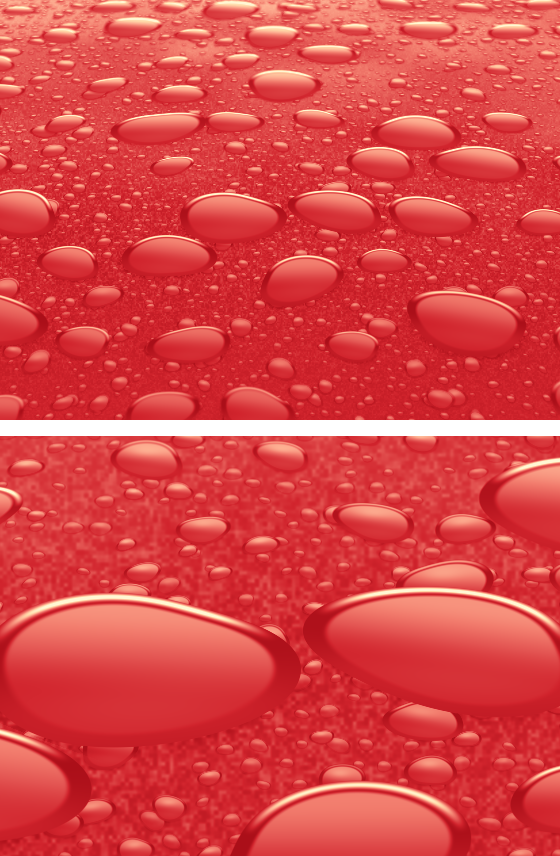
Top: the whole. Bottom: its middle third, enlarged.
A WebGL 2 fragment shader for this texture:

```glsl
#version 300 es
precision highp float;

uniform vec2 u_resolution;
out vec4 fragColor;

#define HORIZON 2.0      // height of the vanishing line
#define DEPTH 3.2        // foreshortening of the plane
#define FOCUS_Y 0.47     // height of the sharpest band
#define BLUR 0.0055      // defocus at the near and far ends
#define WOBBLE 0.085     // irregularity of the outlines
#define JITTER 0.42      // scatter inside a cell
#define GRAIN 1.5        // speckle contrast
#define GLINT 8.0        // strength of the rim light
#define SKY 1.55         // strength of the reflected sky

vec4 hash4(vec2 p) {
    vec4 h = fract(p.xyxy * vec4(0.1031, 0.1030, 0.0973, 0.1099));
    h += dot(h, h.wzxy + 33.33);
    return fract((h.xxyz + h.yzzw) * h.zywx);
}

float noise(vec2 p) {
    vec2 i = floor(p), f = fract(p);
    f = f * f * (3.0 - 2.0 * f);
    return mix(mix(hash4(i).x, hash4(i + vec2(1, 0)).x, f.x),
               mix(hash4(i + vec2(0, 1)).x, hash4(i + vec2(1, 1)).x, f.x), f.y);
}

float gauss(float x) { return exp(-x * x); }

// Tone ramp from deep red through coral to cream
vec3 palette(float t) {
    vec3 ramp[7] = vec3[7](
        vec3(0.62, 0.03, 0.07), vec3(0.82, 0.14, 0.175), vec3(0.89, 0.33, 0.32),
        vec3(0.95, 0.49, 0.43), vec3(0.99, 0.67, 0.56), vec3(1.00, 0.85, 0.66),
        vec3(1.00, 0.97, 0.83));
    vec3 c = ramp[0];
    for (int i = 1; i < 7; i++) c = mix(c, ramp[i], clamp(t - float(i - 1), 0.0, 1.0));
    return c;
}

// Lays one scattered layer of droplets over the given tone.
// The blur is the screen blur expressed in plane units.
float drops(float tone, vec2 q, vec2 blur, float y, float cell, float fill,
            vec2 radii, float tall, float seed) {
    vec2 g = q / cell, u = vec2(0.0, 9.0);
    float rho = 9.0, radius = 1.0, variety = 0.0;

    // Closest droplet among the neighbouring staggered cells
    for (int j = -1; j <= 1; j++)
    for (int i = -1; i <= 1; i++) {
        float row = floor(g.y) + float(j);
        float shift = 0.5 * mod(row, 2.0);
        vec2 id = vec2(floor(g.x - shift) + float(i), row);
        vec4 h = hash4(id + seed);
        vec4 k = hash4(id + seed + 57.0);
        if (k.x > fill) continue;
        vec2 center = id + vec2(0.5 + shift, 0.5) + (h.xy - 0.5) * JITTER;
        float r = mix(radii.x, radii.y, h.z * h.z);
        vec2 v = (g - center) / r;
        v.y /= tall * mix(0.85, 1.1, k.y);
        v.y -= (k.z - 0.5) * 0.5 * v.x;
        float a = atan(v.y, v.x);
        float d = length(v) / (1.0 + WOBBLE * (sin(2.0 * a + 6.3 * h.w)
                                       + 0.6 * sin(3.0 * a + 6.3 * k.w)));
        if (d < rho) { rho = d; u = v; radius = r; variety = h.w; }
    }

    vec2 n = u / max(length(u), 0.001);
    float soft = length(n * blur / vec2(1.0, tall)) / (cell * radius);
    float cover = 1.0 - smoothstep(1.0 - soft, 1.0 + soft, rho);
    float bead = tall - 1.0;

    // Contact shadow below the droplet
    tone -= 0.3 * gauss(max(rho - 1.0, 0.0) / 0.1) * smoothstep(0.3, -0.7, n.y);

    // Sky reflection, dark rim, bright upper edge and refracted glow
    float sky = smoothstep(-0.4, 0.8, u.y + 0.2 * u.x)
              * (1.0 - smoothstep(0.82 - soft, 0.86 + soft, rho));
    float rim = smoothstep(0.8, 0.88, rho) * mix(0.4, 1.0, smoothstep(-0.7, 0.3, n.y));
    float edge = gauss((rho - 0.94) / (0.04 + 0.5 * soft)) * 0.15 / (0.15 + 0.4 * soft);
    edge *= smoothstep(0.3, 0.9, n.y + 0.4 * n.x * (variety - 0.35));
    float glow = gauss(length((u - vec2(0.12, -0.5)) * vec2(1.2, 2.4)));
    float spot = gauss(length((u - vec2(-0.1, 0.4)) * vec2(2.0, 3.6)));
    float body = 0.84 + 0.5 * y * y + sky * SKY * (1.0 + 0.6 * y + 1.0 * y * y)
               - 0.65 * rim + 0.35 * glow + 3.0 * bead * spot
               + edge * GLINT * (0.45 + 0.7 * y) * (1.0 - 1.9 * bead);
    return mix(tone, body, cover);
}

void main() {
    vec2 p = gl_FragCoord.xy / u_resolution.y;
    float y = p.y;
    float far = HORIZON - y;

    // Receding plane
    vec2 q = vec2(p.x - 0.5 * u_resolution.x / u_resolution.y, DEPTH) / far;
    float defocus = (y - FOCUS_Y) / 0.53;
    float screenBlur = 0.55 / u_resolution.y + BLUR * defocus * defocus;
    vec2 blur = screenBlur * vec2(1.0 / far, DEPTH / (far * far));

    // Painted surface, brightening with distance
    float tone = 0.92 + 0.15 * y + 2.7 * pow(y, 4.0);
    float patches = noise(q * vec2(6.0, 7.0) + 20.0) - 0.5;
    tone += patches * (0.1 + 2.0 * y * y * y);
    float speckle = 0.65 * noise(p * 310.0) + 0.35 * noise(p * 150.0 + 9.0);
    tone += GRAIN * (speckle * speckle - 0.24) * mix(0.15, 1.0, gauss(defocus * 1.6));

    // Mist, beads, droplets and large drops
    float mist = drops(tone, q, blur, y, 0.018, 0.5, vec2(0.18, 0.38), 1.4, 11.0);
    tone = mix(tone, mist, 0.65);
    tone = drops(tone, q, blur, y, 0.036, 0.5, vec2(0.15, 0.36), 1.35, 131.0);
    tone = drops(tone, q, blur, y, 0.08, 0.42, vec2(0.15, 0.34), 1.25, 271.0);
    tone = drops(tone, q, blur, y, 0.17, 0.85, vec2(0.22, 0.5), 1.0, 419.0);

    fragColor = vec4(palette(max(tone, 0.25)), 1.0);
}
```
